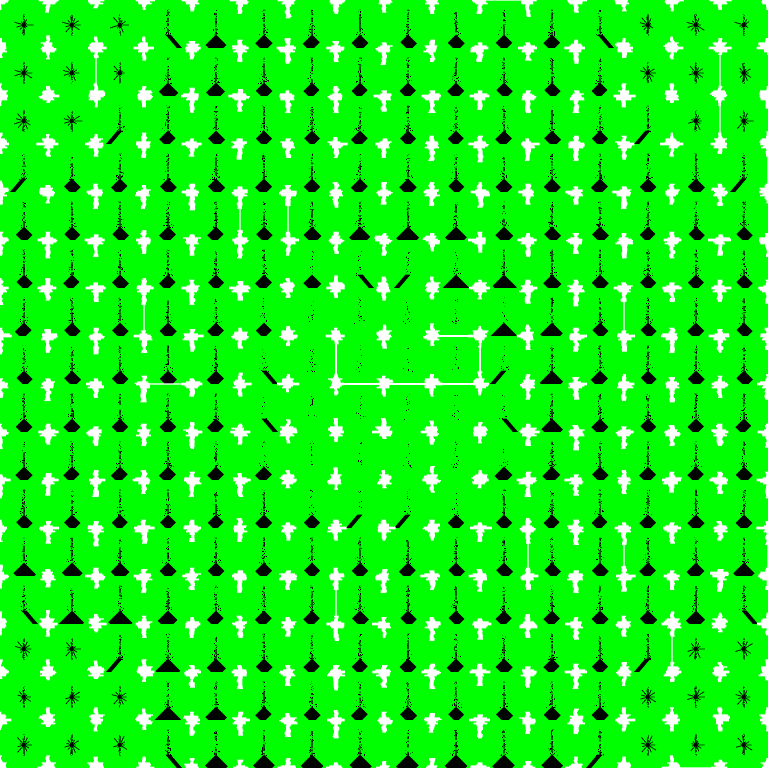
Write a WebGL 2 fragment shader that draws this pattern.

```glsl
#version 300 es
precision highp float;
// Green grid of dark needle trees on mounds, with ragged white shards between them.

#define REPEATS 16.0         // cells across and down
#define CENTER_RADIUS 2.65   // bare zone in the middle, in cells
#define CORNER_RADIUS 3.5    // bare zones at the corners, in cells
#define APEX 0.28            // mound height in its cell
#define GRAIN 48.0           // speckles per cell
#define LINK_CHANCE 0.035    // share of shards joined by a thread
#define SAMPLES 3            // antialiasing grid per pixel

uniform vec2 u_resolution;
out vec4 fragColor;

const vec3 GREEN = vec3(0.0, 1.0, 0.0);
const vec3 BLACK = vec3(0.0, 0.015, 0.0);
const vec3 WHITE = vec3(0.995, 1.0, 0.995);

float hash(vec2 p) {
    vec3 q = fract(vec3(p.xyx) * 0.1031);
    q += dot(q, q.yzx + 33.33);
    return fract((q.x + q.y) * q.z);
}

float gradientDot(vec2 lattice, vec2 offset) {
    float angle = 6.2832 * hash(lattice);
    return dot(vec2(cos(angle), sin(angle)), offset);
}

float gradientNoise(vec2 p) {
    vec2 i = floor(p), f = fract(p);
    vec2 u = f * f * (3.0 - 2.0 * f), e = vec2(0.0, 1.0);
    return mix(mix(gradientDot(i, f), gradientDot(i + e.yx, f - e.yx), u.x),
               mix(gradientDot(i + e.xy, f - e.xy), gradientDot(i + 1.0, f - 1.0), u.x), u.y);
}

// Offset from the nearest bare zone (xy) and distance outside its rim (z)
vec3 bareZone(vec2 g) {
    vec2 fromCenter = g - 0.5 * REPEATS;
    vec2 fromCorner = g - REPEATS * step(0.5 * REPEATS, g);
    float center = length(fromCenter) - CENTER_RADIUS;
    float corner = length(fromCorner) - CORNER_RADIUS;
    return center < corner ? vec3(fromCenter, center) : vec3(fromCorner, corner);
}

// Mound: diamond when calm, wide triangle or slanted bar near a rim
bool mound(vec2 p, vec2 id, vec3 zone) {
    if (zone.z < -0.12 || p.y < 0.0 || p.y > APEX) return false;
    float side = hash(id + 7.3) < 0.6 ? -1.0 : 1.0;
    float drop = APEX - p.y;
    if (zone.z < 0.15) return abs(p.x - side * drop * 0.85) < 0.055;
    float facing = dot(normalize(zone.xy + 0.001), vec2(0.7071));
    float spread = smoothstep(0.1, 0.9, facing) * smoothstep(2.2, 0.3, zone.z);
    spread = max(spread, 0.6 * step(id.y, 0.5));
    float foot = mix(0.05, 0.25, spread) + 0.03 * hash(id);
    float skew = (hash(id + 3.1) - 0.5) * 0.06;
    return abs(p.x) < drop && abs(p.x - skew) < foot + p.y;
}

// Tree: broken trunk and speckled twigs, or a starburst in the corner zones
bool tree(vec2 p, vec2 id, vec3 zone) {
    bool bare = zone.z < -0.12;
    bool central = length(id + 0.5 - 0.5 * REPEATS) < CENTER_RADIUS + 0.3;
    vec2 grain = floor(p * GRAIN);
    float speck = hash(grain + id * 61.0 + 200.0);
    if (bare && !central) {
        vec2 q = p - vec2(0.0, 0.48);
        float r = length(q), spoke = atan(q.y, q.x) * 11.0 / 6.2832;
        float reach = 0.05 + 0.17 * hash(id * 13.0 + floor(spoke + 0.5) + 20.0);
        float gap = abs(fract(spoke + 0.5) - 0.5) * r * 0.57;
        bool stem = abs(p.x) < 0.011 && abs(q.y) < 0.22 && speck < 0.7;
        return stem || (r < reach && gap < 0.009);
    }
    float height = (p.y - 0.25) / 0.55;
    if (height < 0.0 || height > 1.0) return false;
    float width = mix(0.13, 0.045, smoothstep(0.0, 0.5, height));
    float density = (central ? 0.13 : 0.27) * max(0.0, 1.0 - abs(p.x) / width);
    float broken = gradientNoise(vec2(p.y * 22.0, dot(id, vec2(5.7, 9.3))));
    bool trunk = !central && abs(p.x) < 0.014 && broken > 0.25 * height - 0.16;
    return trunk || speck < density;
}

// Shard: stepped silhouette, a hanging wedge when calm and a cross in bare zones
bool shard(vec2 p, vec2 id, float calm) {
    float y = floor(p.y * 34.0) / 34.0;
    float seed = dot(id, vec2(7.31, 13.7)) + 41.0 * step(0.0, p.x);
    float rough = gradientNoise(vec2(y * 13.0 + 20.0, seed));
    float bottom = mix(-0.22, -0.34, calm) + 0.12 * (hash(id + 1.7) - 0.5);
    float top = mix(0.22, 0.14, calm) + 0.1 * (hash(id + 5.9) - 0.5);
    if (y < bottom || y > top) return false;
    float bar = step(abs(y + 0.03 * calm), mix(0.11, 0.07, calm));
    float width = mix(mix(0.04, 0.05, calm), 0.13, bar) * (1.0 + 1.1 * rough);
    float spike = step(abs(y + 0.02), 0.02) * (0.08 + 0.17 * hash(vec2(seed, 3.0)));
    return abs(p.x) < max(width, spike);
}

// Threads: occasional links between shards and an open frame in the middle
bool thread(vec2 g) {
    vec2 near = floor(g + 0.5), cell = floor(g), off = abs(g - near);
    bool down = off.x < 0.012 && hash(vec2(near.x, cell.y) + 31.0) < LINK_CHANCE;
    bool across = off.y < 0.012 && hash(vec2(cell.x, near.y) + 77.0) < 0.3 * LINK_CHANCE;
    vec2 box = abs(g - vec2(8.5, 8.5)) - vec2(1.5, 0.5);
    bool frame = abs(max(box.x, box.y)) < 0.018 && !(g.y > 8.95 && g.x < 9.0 && g.x > 7.05);
    return down || across || frame;
}

vec3 pattern(vec2 g) {
    vec2 id = floor(g), corner = floor(g + 0.5);
    vec2 p = g - id - vec2(0.5, 0.0);
    vec3 zone = bareZone(id + 0.5);
    float calm = smoothstep(-0.3, 1.2, bareZone(corner).z);
    if (shard(g - corner, corner, calm) || thread(g)) return WHITE;
    return mound(p, id, zone) || tree(p, id, zone) ? BLACK : GREEN;
}

void main() {
    vec3 sum = vec3(0.0);
    for (int k = 0; k < SAMPLES * SAMPLES; k++) {
        vec2 jitter = (vec2(k % SAMPLES, k / SAMPLES) + 0.5) / float(SAMPLES) - 0.5;
        sum += pattern((gl_FragCoord.xy + jitter) / u_resolution * REPEATS);
    }
    fragColor = vec4(sum / float(SAMPLES * SAMPLES), 1.0);
}
```
